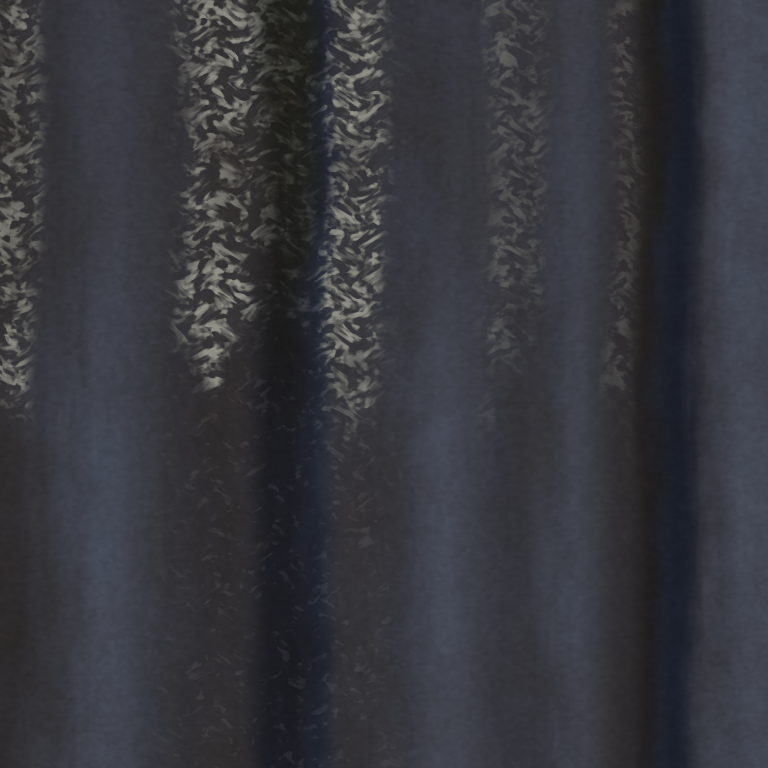
Give the GLSL for this texture, as a Shadertoy shader.

```glsl
// Dark draped cloth: soft vertical folds of slate, steel blue and near-black.
// Folds are gaussian bands over x; smooth cellular noise gives the mottling
// and the pale worn flecks that fade out below the middle of the ridges.

const vec3 SLATE = vec3(0.205, 0.205, 0.228);
const vec3 STEEL = vec3(0.262, 0.278, 0.325);
const vec3 SHADOW = vec3(0.095, 0.098, 0.122);
const vec3 NAVY = vec3(0.105, 0.130, 0.185);
const vec3 UMBER = vec3(0.165, 0.145, 0.135);
const vec3 OLIVE = vec3(0.105, 0.105, 0.088);
const vec3 FLECK = vec3(0.52, 0.52, 0.48);

vec3 hash3(vec2 p) {
    vec3 q = fract(vec3(p.xyx) * vec3(0.1031, 0.1030, 0.0973));
    q += dot(q, q.yxz + 33.33);
    return fract((q.xxy + q.yzz) * q.zyx);
}

// Smooth cellular noise: random cell values blended by distance to their points.
float cellNoise(vec2 p) {
    vec2 cell = floor(p);
    float sum = 0.0;
    float total = 0.0;
    for (int j = -1; j <= 1; j++) {
        for (int i = -1; i <= 1; i++) {
            vec2 id = cell + vec2(i, j);
            vec3 rnd = hash3(id + 57.0);
            vec2 d = id + rnd.xy - p;
            float weight = exp(-5.0 * dot(d, d));
            sum += rnd.z * weight;
            total += weight;
        }
    }
    return sum / total;
}

// Layered cellular noise centred on zero.
float mottle(vec2 p) {
    float sum = 0.0;
    float amp = 0.55;
    for (int i = 0; i < 4; i++) {
        sum += amp * (cellNoise(p) - 0.5);
        p = p * 2.1 + 17.3;
        amp *= 0.6;
    }
    return sum;
}

float band(float x, float center, float width) {
    float d = (x - center) / width;
    return exp(-d * d);
}

// Flat-topped band with soft edges, for shadows and worn ridges.
float strip(float x, float left, float right, float soft) {
    return smoothstep(left - soft, left + soft, x)
         * (1.0 - smoothstep(right - soft, right + soft, x));
}

vec3 foldColor(float x, float y) {
    float upper = smoothstep(0.35, 0.85, y);

    // Lit blue faces
    float lit = band(x, 0.14, 0.055) * mix(1.0, 0.35, upper)
              + band(x, 0.585, 0.05) * mix(0.85, 0.25, upper)
              + band(x, 0.75, 0.035) * mix(0.75, 0.4, upper)
              + smoothstep(0.90, 0.97, x) * 0.9;
    vec3 color = mix(SLATE, STEEL, min(lit, 1.0));

    // Brownish ridges
    float ridge = band(x, 0.0, 0.045) + band(x, 0.29, 0.06)
                + band(x, 0.46, 0.03) * 0.5 + band(x, 0.815, 0.025);
    color = mix(color, UMBER, 0.5 * min(ridge, 1.0));

    // Deep folds: warm on the left flank, navy on the right
    color = mix(color, NAVY, 0.75 * band(x, 0.415, 0.022));
    color = mix(color, mix(SHADOW, OLIVE, upper), 0.9 * strip(x, 0.335, 0.405, 0.025));
    color = mix(color, UMBER * 0.75, 0.9 * band(x, 0.85, 0.022));
    color = mix(color, mix(NAVY, SHADOW, 0.4), 0.95 * strip(x, 0.86, 0.905, 0.022));
    return color;
}

// Where the cloth is worn pale; each ridge ends at its own height.
float wear(float x, float y, float ragged) {
    float h = y + ragged * 0.35;
    float cover = strip(x, -0.1, 0.047, 0.014) * smoothstep(0.46, 0.64, h)
                + strip(x, 0.235, 0.335, 0.022) * smoothstep(0.46, 0.62, h)
                + strip(x, 0.34, 0.40, 0.03) * smoothstep(0.5, 0.75, h) * 0.28
                + strip(x, 0.425, 0.50, 0.014) * smoothstep(0.42, 0.68, h)
                + strip(x, 0.64, 0.705, 0.018) * smoothstep(0.42, 0.7, h) * 0.5
                + strip(x, 0.80, 0.83, 0.014) * smoothstep(0.35, 0.7, h) * 0.32;
    float glint = band(x, 0.285, 0.04) * band(y, 0.615, 0.025) * 0.4;
    return cover * (0.9 + 1.2 * ragged) + glint;
}

void mainImage(out vec4 fragColor, in vec2 fragCoord) {
    vec2 uv = fragCoord / iResolution.xy;

    // Broad streaks follow the folds, cloudy patches and fine weave cross them
    float streak = mottle(uv * vec2(26.0, 3.0));
    float cloud = mottle(uv * vec2(11.0, 9.0) + 40.0);
    float weave = cellNoise(uv * vec2(150.0, 210.0)) - 0.5;
    float sway = 0.004 * sin(uv.y * 5.0) + 0.003 * sin(uv.y * 13.0 + 1.0);
    float x = uv.x + sway + 0.016 * streak + 0.018 * cloud;

    vec3 color = foldColor(x, uv.y);
    color *= 1.0 + 0.16 * streak + 0.16 * cloud + 0.10 * weave;
    color += vec3(-0.012, 0.0, 0.016) * cloud;

    // Short curled flecks
    vec2 grain = uv * vec2(105.0, 135.0);
    grain += 0.7 * vec2(sin(grain.y * 0.9 + 4.0 * cloud), sin(grain.x * 0.8));
    float fleck = 0.65 * cellNoise(grain) + 0.35 * cellNoise(grain * 1.9 + 9.0);
    float worn = clamp(wear(x, uv.y, cloud + 0.4 * streak), 0.0, 1.2);
    float pale = smoothstep(0.36, 0.80, fleck);
    color = mix(color, FLECK, clamp(worn * (0.04 + 0.85 * pale), 0.0, 1.0));

    // Faint dust on the lower ridges
    float dust = smoothstep(0.62, 0.9, fleck) * strip(x, 0.22, 0.52, 0.06);
    color += 0.05 * dust;

    fragColor = vec4(clamp(color, 0.0, 1.0), 1.0);
}
```
